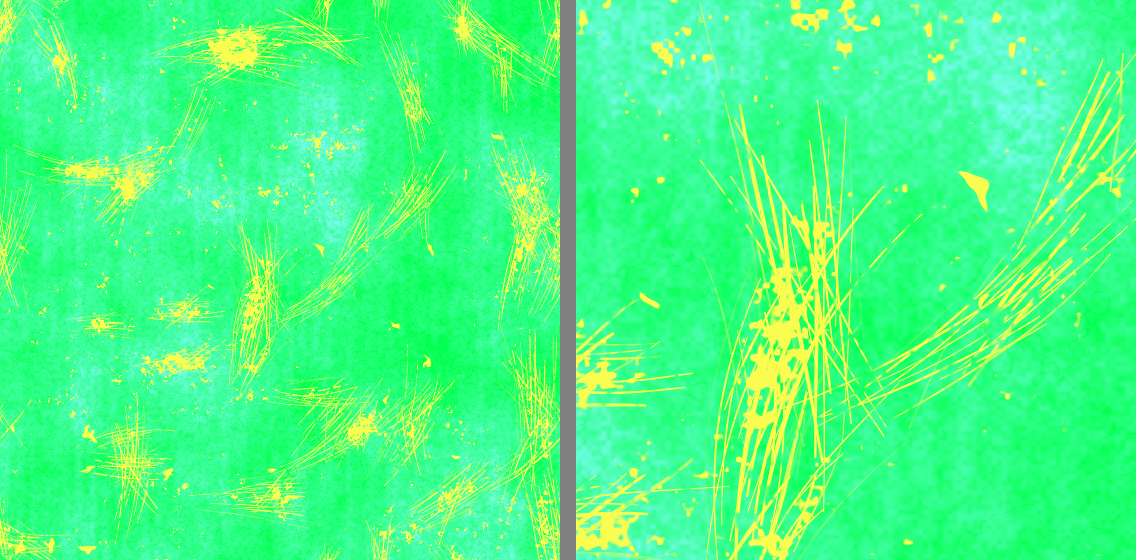
Left, the full canvas; right, a detail of the centre.
Write a WebGL 1 fragment shader that draws this texture.

```glsl
precision highp float;
// Worn painted surface: cloudy green with pale vertical weathering, scraped
// through to yellow. Layered noise makes the paint; a loop of curved, fanned
// scratch bundles, gritty wear and small cellular chips exposes the yellow.

uniform vec2 u_resolution;

#define BUNDLES 42
#define LINE_SPACING 0.0070
#define LINE_SHARE 0.68
#define WEAR_LEVEL 0.785
#define WEAR_GAIN 0.33
#define CHIP_GRID 15.0
#define CHIP_SHARE 0.14
#define CLOUD_CONTRAST 1.35
#define GRAIN_CONTRAST 0.60

const vec3 DEEP_GREEN = vec3(0.05, 1.00, 0.36);
const vec3 PALE_MINT = vec3(0.40, 0.99, 0.84);
const vec3 YELLOW = vec3(0.98, 0.99, 0.31);

vec2 hash2(vec2 p) {
  vec3 q = fract(p.xyx * vec3(0.1031, 0.1030, 0.0973));
  q += dot(q, q.yzx + 33.33);
  return fract((q.xx + q.yz) * q.zy);
}

mat2 rotation(float a) {
  return mat2(cos(a), -sin(a), sin(a), cos(a));
}

float noise(vec2 p) {
  vec2 i = floor(p), f = fract(p);
  f = f * f * (3.0 - 2.0 * f);
  float low = mix(hash2(i).x, hash2(i + vec2(1.0, 0.0)).x, f.x);
  float high = mix(hash2(i + vec2(0.0, 1.0)).x, hash2(i + 1.0).x, f.x);
  return mix(low, high, f.y);
}

float fbm(vec2 p) {
  float sum = 0.0, amp = 0.5;
  for (int i = 0; i < 5; i++) {
    sum += amp * noise(p);
    p = mat2(1.6, 1.2, -1.2, 1.6) * p + 7.3;
    amp *= 0.62;
  }
  return sum / 1.195;
}

// One layer of roughly parallel strokes; u runs along them, v across.
float strokes(vec2 uv, vec2 size, float bend, float seed, float px) {
  float along = uv.x / size.x;
  float fan = clamp(1.0 + 0.4 * along, 0.4, 1.6);
  float v = (uv.y + bend * uv.x * uv.x) / fan;
  float row = floor(v / LINE_SPACING);
  vec2 r = hash2(vec2(row + 90.0, seed));
  vec2 s = hash2(vec2(row + 170.0, seed + 11.0));
  float centre = 0.5 + 0.4 * (r.x - 0.5) + 0.12 * sin(along * 4.0 + r.y * 6.28);
  float dist = abs(fract(v / LINE_SPACING) - centre) * LINE_SPACING * fan;
  float reach = abs(along - 0.8 * (s.x - 0.5)) / (0.25 + 0.75 * s.y);
  float width = mix(0.0004, 0.0016, r.y * r.y) * (1.0 - 0.5 * min(reach, 1.0));
  float edge = 1.0 - smoothstep(width - 0.5 * px, width + 0.7 * px, dist);
  float side = 1.0 - smoothstep(0.7, 1.1, abs(v) / size.y + 0.3 * s.x);
  return edge * side * step(reach, 1.0) * step(r.x, LINE_SHARE);
}

// Small torn flakes, one candidate in each grid cell.
float chips(vec2 p, float px) {
  vec2 q = p + 0.016 * (vec2(noise(p * 95.0), noise(p * 95.0 + 31.0)) - 0.5);
  vec2 cell = floor(q * CHIP_GRID);
  vec2 r = hash2(cell + 5.0), s = hash2(cell + 57.0);
  vec2 d = (fract(q * CHIP_GRID) - 0.3 - 0.4 * r) / CHIP_GRID;
  d = rotation(s.x * 6.28) * d;
  float radius = mix(0.003, 0.009, s.y * s.y);
  float dist = length(d * vec2(0.6, 1.6)) - radius;
  return (1.0 - smoothstep(-px, px, dist)) * step(r.y, CHIP_SHARE);
}

void main() {
  float px = 1.0 / u_resolution.y;
  vec2 p = gl_FragCoord.xy * px;

  // Paint: clouds, vertical weathering, fine grain and faint creases.
  float cloud = fbm(p * vec2(5.0, 6.0) + 3.0);
  float streak = noise(vec2(p.x * 85.0, p.y * 7.0));
  float band = noise(vec2(p.x * 15.0 + 40.0, p.y * 2.5));
  float fine = noise(p * 300.0 + 5.0);
  float mid = noise(p * 125.0 + 21.0);
  float grain = 0.55 * noise(p * 340.0 + 70.0) + 0.45 * noise(p * 140.0 + 9.0);
  float tone = 0.42 + CLOUD_CONTRAST * (cloud - 0.5) + 0.24 * (streak - 0.5)
    + 0.26 * (band - 0.5) + GRAIN_CONTRAST * (grain - 0.5);
  tone += 0.5 * max(tone - 0.6, 0.0);
  float crease = abs(fbm(p * 13.0 + 60.0) - 0.5);
  tone -= 0.2 * (1.0 - smoothstep(0.0, 0.012, crease)) * smoothstep(0.4, 0.6, band);
  vec3 color = mix(DEEP_GREEN, PALE_MINT, clamp(tone, -0.1, 1.25));

  // Scratch bundles: two close layers, one crossing layer and a worn core.
  float scratch = 0.0, worn = 0.0;
  for (int i = 0; i < BUNDLES; i++) {
    float id = float(i);
    vec2 r = hash2(vec2(id, 3.7)), s = hash2(vec2(id, 19.1));
    vec2 centre = fract(id * vec2(0.7549, 0.5698) + 0.45 * r);
    vec2 d = fract(p - centre + 0.5) - 0.5;
    if (dot(d, d) < 0.055) {
      float angle = mod(id, 4.0) < 1.0 ? 0.3 * (s.x - 0.5) : 0.5 + 2.1 * s.x;
      vec2 size = mix(vec2(0.06, 0.022), vec2(0.15, 0.075), vec2(s.y, r.x * s.y));
      float bend = 3.0 * (r.y - 0.5);
      vec2 uv = rotation(angle) * d;
      vec2 close = rotation(0.14) * uv;
      vec2 crossed = rotation(mix(0.3, 0.9, r.x)) * uv;
      scratch = max(scratch, strokes(uv, size, bend, id, px));
      scratch = max(scratch, strokes(close, size, bend, id + 50.0, px));
      scratch = max(scratch, strokes(crossed, size * 0.75, -bend, id + 100.0, px));
      vec2 core = uv / (size * vec2(0.5, 0.65));
      worn += (0.3 + 0.7 * r.y) * exp(-dot(core, core));
    }
  }
  worn = min(worn, 1.2);

  // Grit breaks the strokes and scatters specks around the worn cores.
  float grit = 0.3 * noise(p * 38.0) + 0.38 * mid + 0.32 * fine;
  float level = grit + WEAR_GAIN * worn + 0.4 * (cloud - 0.5);
  float wear = smoothstep(WEAR_LEVEL - 0.03, WEAR_LEVEL + 0.05, level);
  scratch *= smoothstep(0.22, 0.5, 0.5 * mid + 0.5 * fine + 0.25 * worn);

  float exposed = max(max(scratch, wear), chips(p, px));
  gl_FragColor = vec4(mix(color, YELLOW, exposed), 1.0);
}
```
